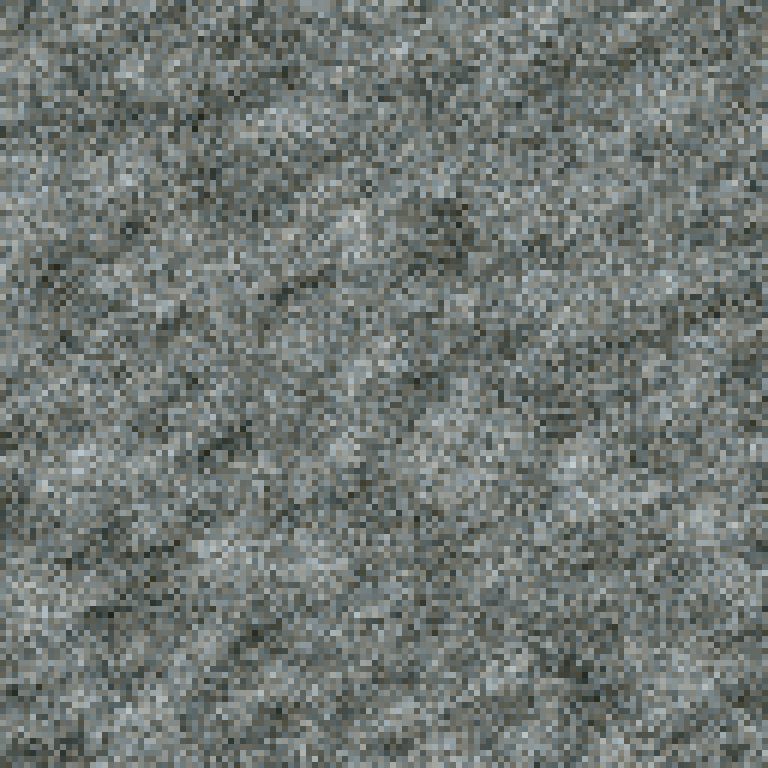
Give the GLSL for this texture, as a WebGL 2 fragment shader.

```glsl
#version 300 es
precision highp float;
precision highp int;
// Grey-green rough stone: square mosaic grains over slanted light and dark streaks.

uniform vec2 u_resolution;
out vec4 fragColor;

const float GRAINS = 128.0;                    // grains across the canvas
const float STREAK_ANGLE = 0.48;               // radians above horizontal
const vec2 STREAK_FREQ = vec2(9.0, 23.0);      // along and across the streaks
const vec2 FINE_FREQ = vec2(19.0, 43.0);
const vec2 PATCH_FREQ = vec2(6.0, 9.0);
const float STREAK_GAIN = 0.18;
const float FINE_GAIN = 0.10;
const float PATCH_GAIN = 0.10;
const float GRAIN_GAIN = 0.205;
const float TINT_GAIN = 0.055;                 // warm to cool shift per grain
const float MEAN_TONE = 0.52;                  // position between DARK and LIGHT
const float TONE_SPAN = 0.41;                  // brightness from DARK to LIGHT
const vec3 DARK = vec3(0.23, 0.25, 0.22);
const vec3 LIGHT = vec3(0.64, 0.67, 0.67);
const float TAU = 6.2831853;

// Three uniform random values per lattice point
vec3 hash3(vec2 cell, int seed) {
    uvec3 v = uvec3(ivec3(ivec2(cell), seed)) * 1664525u + 1013904223u;
    v.x += v.y * v.z; v.y += v.z * v.x; v.z += v.x * v.y;
    v ^= v >> 16u;
    v.x += v.y * v.z; v.y += v.z * v.x; v.z += v.x * v.y;
    return vec3(v >> 8u) / 16777216.0;
}

float cornerSlope(vec2 cell, vec2 offset, int seed) {
    float angle = TAU * hash3(cell, seed).x;
    return dot(vec2(cos(angle), sin(angle)), offset);
}

float gradientNoise(vec2 p, int seed) {
    vec2 cell = floor(p);
    vec2 f = p - cell;
    vec2 w = f * f * f * (f * (f * 6.0 - 15.0) + 10.0);
    vec2 e = vec2(1.0, 0.0);
    float low = mix(cornerSlope(cell, f, seed),
                    cornerSlope(cell + e.xy, f - e.xy, seed), w.x);
    float high = mix(cornerSlope(cell + e.yx, f - e.yx, seed),
                     cornerSlope(cell + e.xx, f - e.xx, seed), w.x);
    return mix(low, high, w.y);
}

// Slanted relief made of streaks, finer streaks and broad patches
float relief(vec2 uv) {
    float c = cos(STREAK_ANGLE), s = sin(STREAK_ANGLE);
    vec2 p = vec2(c * uv.x + s * uv.y, c * uv.y - s * uv.x);
    return STREAK_GAIN * gradientNoise(p * STREAK_FREQ, 1)
         + FINE_GAIN * gradientNoise(p * FINE_FREQ + 0.37, 2)
         + PATCH_GAIN * gradientNoise(p * PATCH_FREQ + 0.71, 3);
}

// Flat colour of the grain that covers uv
vec3 grainColor(vec2 uv) {
    vec2 cell = floor(uv * GRAINS);
    vec3 rnd = hash3(cell, 7);
    float tone = relief((cell + 0.5) / GRAINS) + GRAIN_GAIN * (rnd.x + rnd.y - 1.0);
    vec3 color = mix(DARK, LIGHT, MEAN_TONE + tone / TONE_SPAN);
    return color + TINT_GAIN * (rnd.z - 0.5) * vec3(1.0, 0.0, -1.0);
}

void main() {
    float side = min(u_resolution.x, u_resolution.y);
    vec3 color = vec3(0.0);
    // Four samples per pixel smooth the grain edges
    for (int i = 0; i < 4; i++) {
        vec2 jitter = vec2(i & 1, i >> 1) * 0.5 - 0.25;
        color += grainColor((gl_FragCoord.xy + jitter) / side);
    }
    fragColor = vec4(clamp(color * 0.25, 0.0, 1.0), 1.0);
}
```
